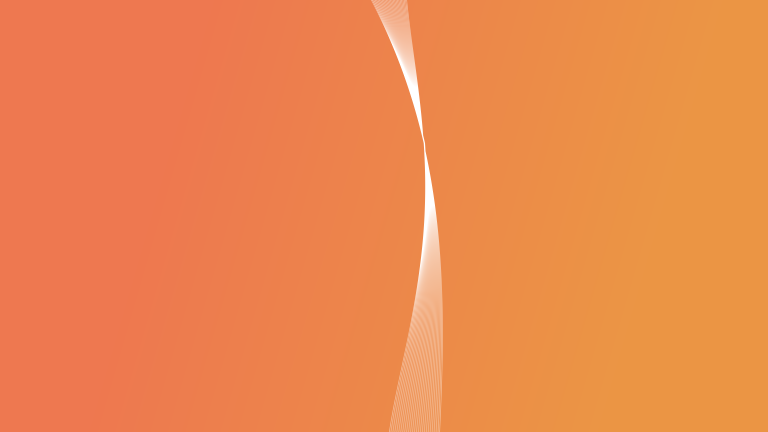
Reproduce this background procedurally as a Shadertoy shader.

```glsl
// A twisted ribbon of fine white strands on a coral to amber gradient.

// Coral on the left, amber on the right, along a slightly tilted axis.
vec3 background(vec2 p) {
    float blend = clamp((p.x - 0.29 * p.y - 0.2) / 1.2, 0.0, 1.0);
    return mix(vec3(0.932, 0.470, 0.312), vec3(0.922, 0.586, 0.268), blend);
}

// Horizontal place of the two ribbon borders at depth t below the top.
float sweepingEdge(float t) {
    return 0.8588 + t * (0.5227 + t * (-0.5174 + t * 0.1544));
}

float bowedEdge(float t) {
    return 0.9421 + t * (0.1012 + t * (0.2972 + t * (-0.9100 + t * 0.4699)));
}

// Opacity of the strands; they merge to solid white near the twist.
float ribbon(vec2 p, float pixel) {
    float t = 1.0 - p.y;
    float a = sweepingEdge(t), b = bowedEdge(t);
    float left = min(a, b), right = max(a, b);
    float width = max(right - left, 0.003);
    float u = clamp((p.x - left) / width, 0.0, 1.0);

    // Average coverage, denser toward the left border where it is narrow.
    float crowding = 1.2 * exp(-6.0 * u) * (1.0 - smoothstep(0.03, 0.1, width));
    float coverage = min(0.027 / width * (0.85 + crowding), 1.0);

    // Single strands, faded out where they are finer than the pixels.
    float strands = 26.0;
    float resolved = 1.0 - smoothstep(0.35, 1.1, strands * pixel / width);
    float wave = cos(6.2832 * strands * u);
    coverage *= 1.0 + 0.8 * resolved * wave * (1.0 - coverage);

    // Thin bright outline along both borders.
    float border = min(abs(p.x - left), abs(p.x - right));
    coverage = max(coverage, 0.45 * (1.0 - smoothstep(0.0, pixel + 0.001, border)));

    float inside = clamp((p.x - left) / pixel + 0.5, 0.0, 1.0)
                 * clamp((left + width - p.x) / pixel + 0.5, 0.0, 1.0);
    return coverage * inside;
}

void mainImage(out vec4 fragColor, in vec2 fragCoord) {
    vec2 p = fragCoord / iResolution.y;
    float pixel = 1.0 / iResolution.y;
    vec3 color = mix(background(p), vec3(1.0), ribbon(p, pixel));
    fragColor = vec4(color, 1.0);
}
```
